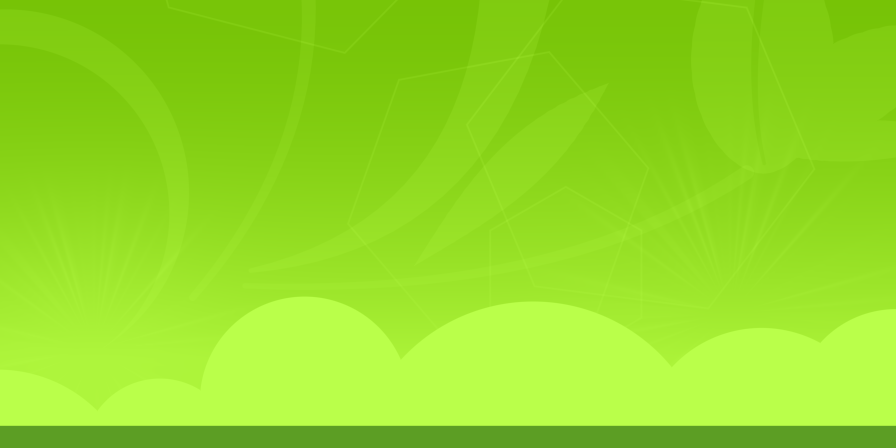
A WebGL 2 fragment shader for this background:

```glsl
#version 300 es
precision highp float;

uniform vec2 u_resolution;
out vec4 fragColor;

const float PI = 3.14159265;
const vec3 SKY_TOP = vec3(0.465, 0.765, 0.025);
const vec3 SKY_LOW = vec3(0.67, 0.95, 0.22);
const vec3 CLOUD = vec3(0.73, 1.0, 0.29);
const vec3 GROUND = vec3(0.36, 0.62, 0.14);
const float GROUND_HEIGHT = 0.0495;
const float SKY_CURVE = 1.5;
const float LEAF_LIGHT = 0.14;
const float STEM_LIGHT = 0.11;
const float HEX_FILL = 0.025;
const float HEX_LINE = 0.14;
const float LINE_WIDTH = 0.002;
const float RAY_COUNT = 70.0;
const float RAY_LIGHT = 0.16;
const float GLOW_LIGHT = 0.22;
const vec2 LEFT_FAN = vec2(0.21, 0.22);
const vec2 RIGHT_FAN = vec2(1.63, 0.30);
const int CURVE_STEPS = 20;

// Cloud discs: centre, radius
const vec3 PUFFS[6] = vec3[6](
    vec3(-0.005, -0.14, 0.315), vec3(0.357, -0.016, 0.171),
    vec3(0.680, 0.104, 0.234), vec3(1.190, -0.073, 0.400),
    vec3(1.700, -0.005, 0.273), vec3(2.0, 0.083, 0.227));

// Hexagons: centre, radius, rotation
const vec4 HEXAGONS[4] = vec4[4](
    vec4(0.661, 1.273, 0.406, -1.300), vec4(1.112, 0.5625, 0.341, 0.183),
    vec4(1.430, 0.672, 0.391, -0.127), vec4(1.263, 0.388, 0.195, 1.571));

float pixel;

float cover(float d) {
    return 1.0 - smoothstep(-0.75 * pixel, 0.75 * pixel, d);
}

float hash(float n) {
    return fract(sin(n * 127.1) * 4375.85);
}

float noise(float x) {
    float f = fract(x);
    return mix(hash(floor(x)), hash(floor(x) + 1.0), f * f * (3.0 - 2.0 * f));
}

vec2 bezier(vec2 a, vec2 b, vec2 c, float t) {
    return mix(mix(a, b, t), mix(b, c, t), t);
}

// Curved blade; width holds the start, end and extra middle half widths
float blade(vec2 p, vec2 a, vec2 b, vec2 c, vec3 width) {
    float nearest = 10.0;
    vec2 start = a;
    for (int i = 1; i <= CURVE_STEPS; i++) {
        vec2 end = bezier(a, b, c, float(i) / float(CURVE_STEPS));
        vec2 span = end - start;
        float h = clamp(dot(p - start, span) / dot(span, span), 0.0, 1.0);
        float t = (float(i) - 1.0 + h) / float(CURVE_STEPS);
        float halfWidth = mix(width.x, width.y, t) + width.z * sin(PI * t);
        nearest = min(nearest, length(p - start - span * h) - halfWidth);
        start = end;
    }
    return cover(nearest);
}

float hexagon(vec2 p, vec4 hex) {
    vec2 d = p - hex.xy;
    float a = mod(atan(d.y, d.x) - hex.w, PI / 3.0) - PI / 6.0;
    return length(d) * cos(a) - hex.z * cos(PI / 6.0);
}

// Thin streaks fanning out of a point, with the seam facing down
float rays(vec2 p, vec2 centre, float reach) {
    vec2 d = p - centre;
    float r = length(d);
    float streak = pow(noise(atan(d.x, d.y) * RAY_COUNT / PI + 90.0), 3.0);
    return streak * smoothstep(0.03, 0.15, r) * (1.0 - smoothstep(0.15, reach, r));
}

float foliage(vec2 p) {
    // Crescent on the left
    float ring = max(length(p - vec2(0.013, 0.570)) - 0.409,
                     0.378 - length(p - vec2(0.0, 0.523)));
    float leaves = cover(ring);
    // Central leaves
    leaves += blade(p, vec2(1.151, 1.02), vec2(1.068, 0.479), vec2(0.56, 0.396), vec3(0.078, 0.005, 0.0));
    leaves += blade(p, vec2(1.359, 0.815), vec2(1.185, 0.661), vec2(0.924, 0.406), vec3(0.0, 0.0, 0.055));
    // Plant on the right, with a dark vein
    float vein = blade(p, vec2(1.706, 0.635), vec2(1.667, 0.792), vec2(1.698, 1.02), vec3(0.004, 0.010, 0.0));
    float tall = blade(p, vec2(1.706, 0.622), vec2(1.698, 0.818), vec2(1.708, 1.208), vec3(0.0, 0.0, 0.16));
    float side = blade(p, vec2(1.724, 0.661), vec2(1.823, 0.805), vec2(2.188, 0.948), vec3(0.0, 0.0, 0.1));
    float low = blade(p, vec2(1.732, 0.656), vec2(1.875, 0.7), vec2(2.214, 0.687), vec3(0.0, 0.0, 0.045));
    leaves += max(tall * (1.0 - 0.7 * vein), max(side, low));
    // Thin stems
    float stems = blade(p, vec2(0.688, 1.02), vec2(0.708, 0.661), vec2(0.430, 0.336), vec3(0.016, 0.008, 0.0));
    stems += blade(p, vec2(1.667, 0.615), vec2(1.25, 0.336), vec2(0.547, 0.362), vec3(0.016, 0.006, 0.0));
    return leaves * LEAF_LIGHT + stems * STEM_LIGHT;
}

void main() {
    pixel = 1.0 / u_resolution.y;
    vec2 p = gl_FragCoord.xy * pixel;

    vec3 color = mix(SKY_TOP, SKY_LOW, pow(clamp((1.0 - p.y) / 0.8, 0.0, 1.0), SKY_CURVE));
    float light = foliage(p);
    for (int i = 0; i < HEXAGONS.length(); i++) {
        float d = hexagon(p, HEXAGONS[i]);
        light += HEX_FILL * cover(d) + HEX_LINE * cover(abs(d) - LINE_WIDTH);
    }
    light += RAY_LIGHT * (rays(p, LEFT_FAN, 0.45) + rays(p, RIGHT_FAN, 0.55));
    light += GLOW_LIGHT * exp(-12.0 * dot(p - LEFT_FAN, p - LEFT_FAN));
    color = mix(color, CLOUD, min(light, 1.0));

    float cloud = 10.0;
    for (int i = 0; i < PUFFS.length(); i++)
        cloud = min(cloud, length(p - PUFFS[i].xy) - PUFFS[i].z);
    color = mix(color, CLOUD, cover(cloud));
    color = mix(color, GROUND, cover(p.y - GROUND_HEIGHT));
    fragColor = vec4(color, 1.0);
}
```
